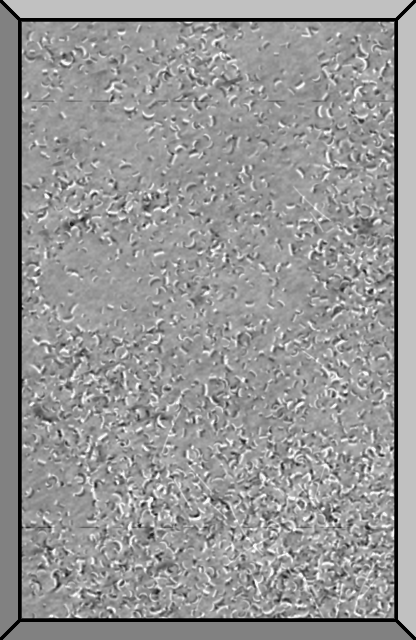
Write a Shadertoy shader that draws this texture.

```glsl
#define FRAME 0.031
#define LINE_HALF 0.0028
#define BEVEL_LIGHT 0.755
#define BEVEL_DARK 0.505
#define STONE 0.60
#define GRAIN 0.25
#define FLECK 0.34
#define FLECK_WIDTH 0.17
#define SCRATCHES 18
#define SCRATCH 0.20
#define SEAM_GAP 0.666

float hash(vec2 p) {
    return fract(sin(dot(p, vec2(127.1, 311.7))) * 43758.5453);
}

vec2 hash2(vec2 p) {
    return vec2(hash(p), hash(p + 19.19));
}

float noise(vec2 p) {
    vec2 i = floor(p), f = fract(p);
    f = f * f * (3.0 - 2.0 * f);
    return mix(mix(hash(i), hash(i + vec2(1, 0)), f.x),
               mix(hash(i + vec2(0, 1)), hash(i + vec2(1, 1)), f.x), f.y);
}

vec2 turn(vec2 p, float angle) {
    float c = cos(angle), s = sin(angle);
    return vec2(c * p.x + s * p.y, c * p.y - s * p.x);
}

// Soft stroke along x
float stroke(vec2 q, float halfLength, float width) {
    float past = max(abs(q.x) - halfLength, 0.0);
    return exp(-(past * past + q.y * q.y) / (width * width));
}

// Short bent chips, each with a shadow on one side
float flecks(vec2 p, float cells, float density) {
    vec2 g = p * cells, id = floor(g);
    float sum = 0.0;
    for (int y = -1; y <= 1; y++)
    for (int x = -1; x <= 1; x++) {
        vec2 cell = id + vec2(x, y);
        vec2 spot = hash2(cell + cells);
        vec2 shape = hash2(cell + cells + 37.7);
        vec2 kind = hash2(cell + cells + 71.3);
        vec2 q = turn(g - cell - spot, 6.2832 * shape.x);
        q.y += (kind.x - 0.5) * 1.8 * q.x * q.x;
        float len = mix(0.05, 0.55, shape.y * shape.y);
        float light = stroke(q, len, FLECK_WIDTH);
        float shade = stroke(q + vec2(0.0, 0.32), len * 0.8, FLECK_WIDTH * 1.1);
        float present = smoothstep(-0.08, 0.08, density - kind.y);
        sum += present * (light * mix(0.4, 1.2, spot.x) - 0.65 * shade);
    }
    return sum;
}

// Long thin scratches, mostly upright and crowded low on the right
float scratches(vec2 p, vec2 size) {
    float sum = 0.0;
    for (int i = 0; i < SCRATCHES; i++) {
        vec2 a = hash2(vec2(i, 5.3)), b = hash2(vec2(i, 23.9));
        vec2 center = size * vec2(mix(0.1, 0.93, sqrt(a.x)), mix(0.06, 0.7, a.y * a.y));
        vec2 q = turn(p - center, 1.5708 + (b.x - 0.5) * 2.0);
        q.y += (b.y - 0.5) * 5.0 * q.x * q.x;
        float worn = 0.5 + 0.7 * noise(p * 90.0);
        sum += worn * stroke(q, mix(0.015, 0.045, b.y), 0.0016);
    }
    return sum;
}

float stone(vec2 p, vec2 size) {
    // Wear grows toward the lower right, broken into patches
    float patches = noise(p * 9.0) * 0.6 + noise(p * 23.0 + 7.0) * 0.4;
    float wear = 0.45 * (1.0 - p.y / size.y) + 0.25 * p.x / size.x;
    float density = clamp(wear + 0.9 * patches - 0.33, 0.08, 0.85);

    // Fine grain and cloudy tone
    float tone = STONE + 0.05 * (noise(p * 14.0 + 3.0) - 0.5);
    vec2 slanted = turn(p, 0.5) * vec2(110.0, 190.0);
    float grain = 0.6 * noise(slanted) + 0.4 * noise(p * 260.0) - 0.5;
    tone += grain * GRAIN * (0.5 + density);

    // Dark smudges, slightly flattened
    float smudge = noise(turn(p, 0.3) * vec2(55.0, 95.0) + 11.0);
    tone -= 0.22 * smoothstep(0.68, 0.98, smudge) * smoothstep(0.3, 0.7, patches);

    // Chips and scratches
    float chips = flecks(p, 68.0, density) + 0.7 * flecks(p + 0.37, 92.0, density);
    tone += FLECK * chips + SCRATCH * scratches(p, size);

    // Faint broken horizontal seams
    float seam = abs(mod(p.y - 0.176 + 0.5 * SEAM_GAP, SEAM_GAP) - 0.5 * SEAM_GAP);
    tone -= 0.2 * exp(-pow(seam / 0.0012, 2.0)) * smoothstep(0.35, 0.7, noise(p * 75.0));
    return clamp(tone, 0.12, 0.97);
}

void mainImage(out vec4 fragColor, in vec2 fragCoord) {
    vec2 p = fragCoord / iResolution.y;
    vec2 size = iResolution.xy / iResolution.y;
    float pixel = 1.0 / iResolution.y;

    // Distance to the nearest edge on each axis
    vec2 edge = min(p, size - p);
    float inset = min(edge.x, edge.y);
    vec2 farHalf = step(0.5 * size, p);
    float lit = edge.x < edge.y ? farHalf.x : farHalf.y;
    float bevel = mix(BEVEL_DARK, BEVEL_LIGHT, lit);
    float gray = inset < FRAME ? bevel : stone(p, size);

    // Black inner outline and mitred corners
    float outline = abs(inset - FRAME);
    float miter = max(abs(edge.x - edge.y) * 0.7071, inset - FRAME);
    float line = min(outline, miter) - LINE_HALF;
    gray *= smoothstep(-0.5 * pixel, 0.5 * pixel, line);

    fragColor = vec4(vec3(gray), 1.0);
}
```
